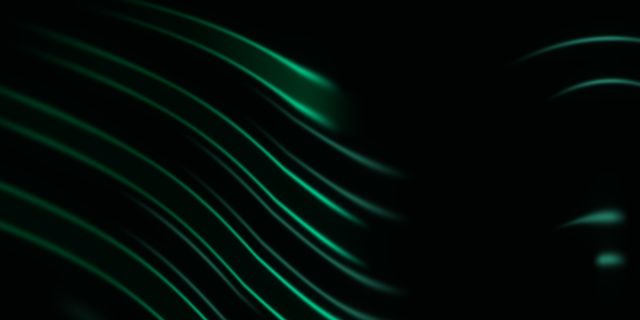
A WebGL 1 fragment shader for this background:

```glsl
precision highp float;
uniform vec2 u_resolution;

// Height of a flowing strand, measured down from the top; q selects the strand
float strand(float q, float x) {
  float t = x - (3.6 - q * (0.12 + 0.07 * q));
  float crest = 0.3 * t + 0.88 * atan(t / 1.1);
  float trough = 1.02 * sin(1.571 * min(t / 1.75, 1.5));
  float steepness = 0.54 + q * (0.4 - 0.085 * q);
  return 0.84 + q * (1.26 - 0.07 * q) + steepness * (t < 0.0 ? crest : trough);
}

// Soft line with a faint halo
float glow(float d, float width) {
  return exp(-d * d / (width * width)) + 0.07 * exp(-abs(d) / (width * 2.5));
}

float fadeOut(float start, float end, float x) {
  return 1.0 - smoothstep(start, end, x);
}

// Green ribbon: two lit edges around a dim fill
vec3 greenRibbon(float q, vec2 p) {
  float top = p.y - strand(q, p.x);
  float bottom = p.y - strand(q + 0.335 + 0.01 * q, p.x);
  float middle = 3.6 - q * (0.12 + 0.07 * q);
  float lit = smoothstep(middle - 1.5, middle + 0.4, p.x);
  float reach = smoothstep(0.8 - 0.8 * q, 2.6 - 1.0 * q, p.x);
  float first = max(1.0 - q, 0.0);
  float edgeEnd = fadeOut(3.55 + 0.3 * q, 4.15 + 0.35 * q, p.x);
  float fillEnd = fadeOut(3.6 + 0.2 * q, 4.4 + 0.4 * q, p.x);
  float width = 0.029 + 0.025 * fadeOut(0.5, 2.2, p.x)
    + (0.015 + 0.03 * first) * smoothstep(3.0, 4.2, p.x);
  float edges = glow(top, width) + glow(bottom, width);
  float fill = smoothstep(-0.09, 0.1, top) * fadeOut(-0.1, 0.09, bottom);
  vec3 edgeColor = mix(vec3(0.0, 0.22, 0.11), vec3(0.01, 0.68, 0.48), lit);
  vec3 fillColor = vec3(0.0, 0.02, 0.008) + first * lit * vec3(0.0, 0.15, 0.075);
  return reach * (edgeColor * edges * edgeEnd * (0.75 + 0.25 * lit)
    + fillColor * fill * fillEnd);
}

// Thin teal strand running between ribbons
float tealStrand(float band, float q, vec2 p) {
  float start = 3.0 - 0.75 * band;
  float end = min(5.0, 6.9 - 1.8 * band);
  float width = 0.033 + 0.022 * smoothstep(3.8, 4.6, p.x)
    + 0.1 * step(2.5, band);
  float light = smoothstep(start - 0.2, start + 1.1, p.x) * fadeOut(end - 0.8, end, p.x);
  return glow(p.y - strand(q, p.x), width) * light;
}

// Crested arcs at the right: a sharp upper pair and a blurred lower pair
float tealArc(float pair, float member, vec2 p) {
  float x = p.x - 7.35;
  float bend = 0.21 + 0.17 * member + 0.1 * pair;
  float y = 0.46 + 2.14 * pair + 0.51 * member + bend * x * x;
  float width = 0.03 + 0.045 * pair * smoothstep(6.8, 7.3, p.x);
  float light = smoothstep(6.0 + 0.5 * member + 0.6 * pair, 7.25, p.x);
  light *= mix(1.0 - 0.4 * smoothstep(7.3, 7.68, p.x), fadeOut(7.3, 7.57, p.x), pair);
  return glow(p.y - y, width) * light;
}

void main() {
  vec2 uv = gl_FragCoord.xy / u_resolution;
  vec2 p = vec2(uv.x, 1.0 - uv.y) * vec2(7.68, 3.84);
  vec3 color = vec3(0.0, 0.012, 0.008);
  float teal = 0.0;

  for (int i = 0; i < 4; i++) {
    float band = float(i);
    color += greenRibbon(band, p);
    teal += 0.75 * tealStrand(band, band + 0.48, p) * (1.0 - step(2.5, band));
    teal += 0.75 * tealStrand(band, band + 0.83, p);
    float pair = floor(band / 2.0);
    teal += tealArc(pair, band - 2.0 * pair, p);
  }

  color += teal * vec3(0.12, 0.42, 0.34);
  gl_FragColor = vec4(min(color, 1.0), 1.0);
}
```
